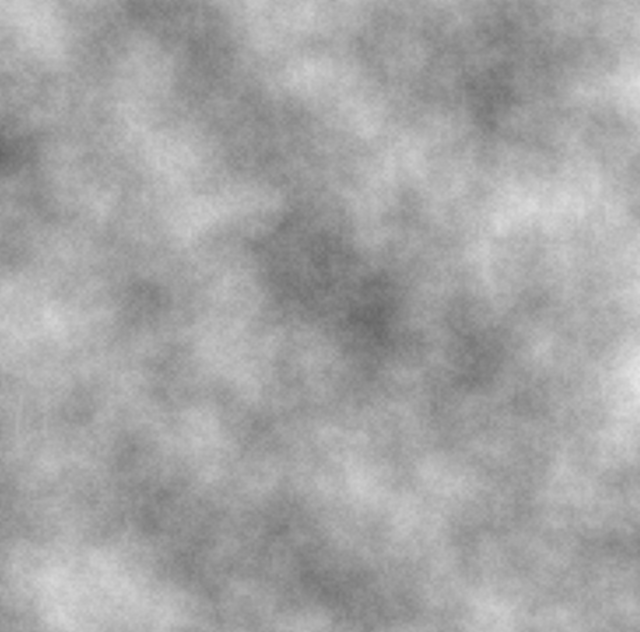
This texture is drawn by a WebGL 2 fragment shader. Its source:

```glsl
#version 300 es
precision highp float;
// Soft grey cloud haze: rotated octaves of gradient noise summed into
// billowing light and dark patches, with a faint fine grain on top.

#define BASE_SCALE 3.2    // cells of the largest billows per canvas height
#define OCTAVES 7
#define GAIN 0.595        // amplitude ratio between octaves
#define MEAN_GREY 0.652
#define CONTRAST 0.272
#define TILT -0.85        // direction of the broad bands, in radians
#define GRAIN_SCALE 180.0 // grain cells per canvas height
#define GRAIN_AMOUNT 0.054
#define SEED vec2(17.3, 41.7)

uniform vec2 u_resolution;
out vec4 fragColor;

float hash(vec2 p) {
    return fract(sin(dot(p, vec2(127.1, 311.7))) * 43758.5453);
}

vec2 gradient(vec2 cell) {
    float angle = 6.28318 * hash(cell);
    return vec2(cos(angle), sin(angle));
}

// Signed gradient noise with quintic blending
float gradientNoise(vec2 p) {
    vec2 i = floor(p), f = p - i;
    vec2 w = f * f * f * (f * (f * 6.0 - 15.0) + 10.0);
    vec2 e = vec2(1.0, 0.0);
    float a = dot(gradient(i), f);
    float b = dot(gradient(i + e.xy), f - e.xy);
    float c = dot(gradient(i + e.yx), f - e.yx);
    float d = dot(gradient(i + e.xx), f - e.xx);
    return mix(mix(a, b, w.x), mix(c, d, w.x), w.y);
}

// Smooth value noise in 0..1, used for the grain
float valueNoise(vec2 p) {
    vec2 i = floor(p), f = p - i;
    vec2 w = f * f * (3.0 - 2.0 * f);
    vec2 e = vec2(1.0, 0.0);
    return mix(mix(hash(i), hash(i + e.xy), w.x),
               mix(hash(i + e.yx), hash(i + e.xx), w.x), w.y);
}

// Octaves are turned against each other to hide the lattice
float clouds(vec2 p) {
    const mat2 turn = mat2(0.8, 0.6, -0.6, 0.8);
    float sum = 0.0, amplitude = 1.0;
    for (int k = 0; k < OCTAVES; k++) {
        sum += amplitude * gradientNoise(p);
        p = 2.0 * turn * p + SEED;
        amplitude *= GAIN;
    }
    return sum;
}

void main() {
    vec2 p = gl_FragCoord.xy / u_resolution.y;

    // Turn the field about the canvas centre
    float c = cos(TILT), s = sin(TILT);
    vec2 q = mat2(c, -s, s, c) * (p - 0.5) + 0.5;

    float grey = MEAN_GREY + CONTRAST * clouds(q * BASE_SCALE + SEED);
    grey += GRAIN_AMOUNT * (valueNoise(p * GRAIN_SCALE) - 0.5);

    fragColor = vec4(vec3(clamp(grey, 0.0, 1.0)), 1.0);
}
```
